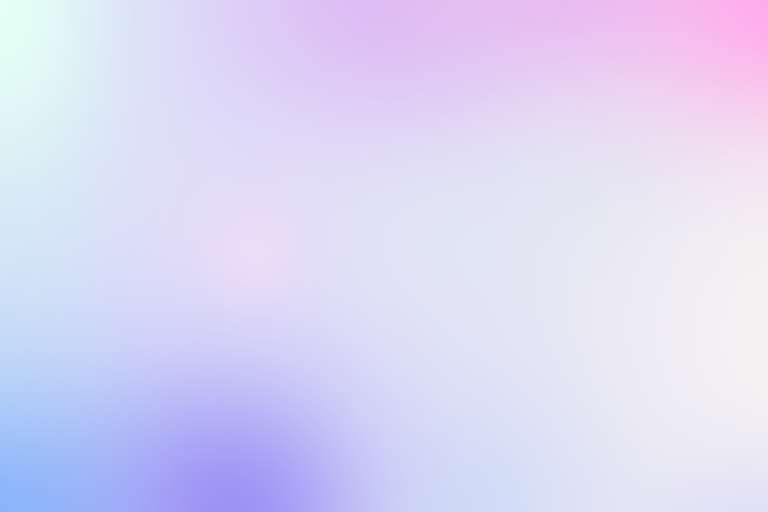
Reproduce this background procedurally as a WebGL 1 fragment shader.

```glsl
precision highp float;

uniform vec2 u_resolution;

#define SKY      vec3(0.820, 0.880, 0.970)
#define LAVENDER vec3(0.868, 0.862, 0.975)
#define PEARL    vec3(0.960, 0.950, 0.945)
#define MINT     vec3(0.900, 1.000, 0.960)
#define ORCHID   vec3(0.855, 0.735, 0.960)
#define PINK     vec3(0.900, 0.735, 0.945)
#define HOT_PINK vec3(1.000, 0.660, 0.920)
#define BLUE     vec3(0.530, 0.710, 0.980)
#define VIOLET   vec3(0.610, 0.570, 0.960)
#define MIST     vec3(0.810, 0.860, 0.965)
#define HAZE     vec3(0.880, 0.905, 0.953)
#define BLUSH    vec3(0.940, 0.865, 0.970)

// Soft elliptical falloff: 1 at the center, 1/e at the radius
float glow(vec2 p, vec2 center, vec2 radius) {
  vec2 q = (p - center) / radius;
  return exp(-dot(q, q));
}

// Pale ramp from left to right
vec3 baseRamp(float x) {
  vec3 color = mix(SKY, LAVENDER, smoothstep(0.0, 0.25, x));
  return mix(color, PEARL, smoothstep(0.3, 1.1, x));
}

void main() {
  vec2 p = gl_FragCoord.xy / u_resolution;
  vec3 color = baseRamp(p.x);

  // Cool haze across the middle
  color = mix(color, HAZE, 0.70 * glow(p, vec2(0.58, 0.58), vec2(0.18, 0.25)));
  color = mix(color, HAZE, 0.55 * glow(p, vec2(0.78, 0.70), vec2(0.17, 0.17)));

  // Upper edge: mint corner, orchid band, pink corner
  color = mix(color, MINT, glow(p, vec2(0.0, 1.0), vec2(0.15, 0.38)));
  color = mix(color, ORCHID, glow(p, vec2(0.50, 1.02), vec2(0.19, 0.25)));
  color = mix(color, PINK, glow(p, vec2(0.72, 1.05), vec2(0.25, 0.22)));
  color = mix(color, HOT_PINK, glow(p, vec2(1.03, 1.03), vec2(0.20, 0.27)));

  // Lower edge: mist and lilac on the right, blue and violet on the left
  color = mix(color, MIST, 0.85 * glow(p, vec2(0.62, 0.0), vec2(0.17, 0.25)));
  color = mix(color, LAVENDER, 0.9 * glow(p, vec2(1.0, -0.05), vec2(0.20, 0.17)));
  color = mix(color, BLUE, glow(p, vec2(-0.03, -0.03), vec2(0.28, 0.28)));
  color = mix(color, VIOLET, glow(p, vec2(0.30, -0.02), vec2(0.17, 0.27)));

  // Blush spot with a wide halo
  color = mix(color, BLUSH, 0.30 * glow(p, vec2(0.33, 0.52), vec2(0.14, 0.20)));
  color = mix(color, BLUSH, 0.75 * glow(p, vec2(0.33, 0.51), vec2(0.055, 0.08)));

  gl_FragColor = vec4(color, 1.0);
}
```
